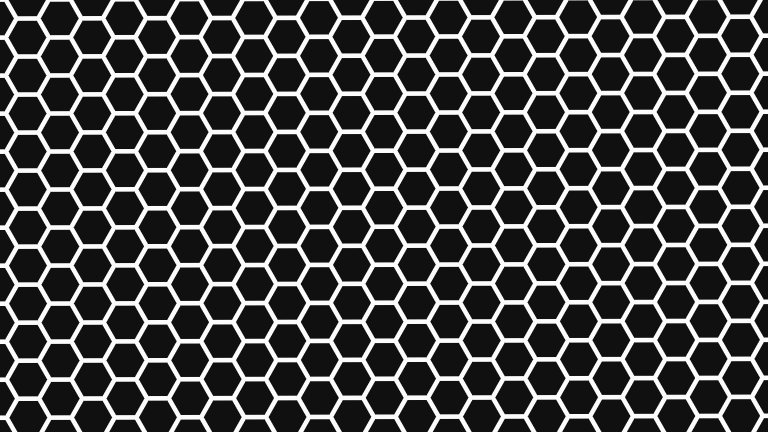
Reproduce this pattern procedurally as a Shadertoy shader.

```glsl
// Draws a honeycomb of flat-topped dark hexagons separated by white lines.

const vec3 CELL_COLOUR = vec3(0.063);
const vec3 LINE_COLOUR = vec3(0.99);

// All lengths are fractions of the canvas height.
const float ROW_SPACING = 0.0880;
const float COLUMN_SPACING = 0.0750;
const float LINE_WIDTH = 0.0107;
const float TILT = 0.0025;
const vec2 CELL_ANCHOR = vec2(0.0005, 0.0192);

const float SQRT3 = 1.7320508;

vec2 rotate(vec2 p, float angle) {
    float c = cos(angle), s = sin(angle);
    return vec2(c * p.x + s * p.y, c * p.y - s * p.x);
}

// Offset from the nearest centre of two interleaved rectangular grids.
vec2 hexCell(vec2 p) {
    vec2 period = vec2(SQRT3, 1.0);
    vec2 a = mod(p + 0.5 * period, period) - 0.5 * period;
    vec2 b = mod(p, period) - 0.5 * period;
    return dot(a, a) < dot(b, b) ? a : b;
}

// Distance to the border of a flat-topped hexagon of unit height.
float hexBorder(vec2 p) {
    p = abs(p);
    return 0.5 - max(p.y, dot(p, vec2(0.5 * SQRT3, 0.5)));
}

// Line coverage, filtered over one pixel.
float lineMask(float distanceToLine, float width, float pixel) {
    return clamp(0.5 + (0.5 * width - distanceToLine) / pixel, 0.0, 1.0);
}

void mainImage(out vec4 fragColor, in vec2 fragCoord) {
    vec2 p = (fragCoord - 0.5 * iResolution.xy) / iResolution.y;
    p = rotate(p - CELL_ANCHOR, TILT);

    // One row becomes one unit, one column half of sqrt(3).
    vec2 grid = p / vec2(COLUMN_SPACING * 2.0 / SQRT3, ROW_SPACING);
    float border = hexBorder(hexCell(grid)) * ROW_SPACING;

    float line = lineMask(border, LINE_WIDTH, 1.0 / iResolution.y);
    fragColor = vec4(mix(CELL_COLOUR, LINE_COLOUR, line), 1.0);
}
```
